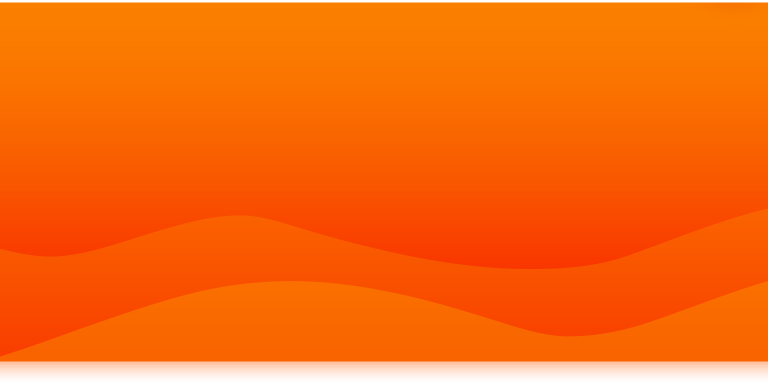
Write a Shadertoy shader that draws this background.

```glsl
const vec3 WHITE       = vec3(1.0);
const vec3 PEACH       = vec3(1.0, 0.74, 0.59);
const vec3 SKY_TOP     = vec3(0.98, 0.50, 0.0);
const vec3 SKY_LOW     = vec3(0.975, 0.21, 0.0);
const vec3 MIDDLE_HIGH = vec3(0.98, 0.385, 0.0);
const vec3 MIDDLE_LOW  = vec3(0.975, 0.24, 0.0);
const vec3 FRONT_HIGH  = vec3(0.98, 0.44, 0.0);
const vec3 FRONT_LOW   = vec3(0.975, 0.385, 0.0);
const vec3 CORNER_TINT = vec3(0.97, 0.42, 0.0);

const float PANEL_TOP    = 0.9935;
const float PANEL_BOTTOM = 0.0586;
const float SKY_LOW_Y    = 0.30;
const float SKY_CURVE    = 1.5;
const vec2 CORNER_CENTRE = vec2(0.957, 0.995);
const vec2 CORNER_SIZE   = vec2(0.04, 0.03);

// Wave knots: position x, height y, slope
const int KNOTS = 9;
const vec3 MIDDLE_WAVE[KNOTS] = vec3[KNOTS](
    vec3(0.0, 0.352, -0.48), vec3(0.065, 0.332, 0.0),
    vec3(0.195, 0.392, 0.60), vec3(0.3125, 0.439, 0.0),
    vec3(0.391, 0.406, -0.62), vec3(0.521, 0.3385, -0.43),
    vec3(0.690, 0.2995, 0.0), vec3(0.820, 0.336, 0.72),
    vec3(1.0, 0.457, 0.48));
const vec3 FRONT_WAVE[KNOTS] = vec3[KNOTS](
    vec3(0.0, 0.0716, 0.62), vec3(0.130, 0.1615, 0.69),
    vec3(0.260, 0.241, 0.46), vec3(0.380, 0.268, 0.0),
    vec3(0.521, 0.234, -0.43), vec3(0.651, 0.1615, -0.62),
    vec3(0.740, 0.124, 0.0), vec3(0.846, 0.1615, 0.68),
    vec3(1.0, 0.268, 0.58));

// Cubic Hermite curve through the knots
float waveHeight(vec3 knots[KNOTS], float x) {
    float height = knots[0].y;
    for (int i = 0; i < KNOTS - 1; i++) {
        vec3 a = knots[i];
        vec3 b = knots[i + 1];
        if (x >= a.x) {
            float span = b.x - a.x;
            float t = clamp((x - a.x) / span, 0.0, 1.0);
            float s = 1.0 - t;
            height = mix(a.y, b.y, t * t * (3.0 - 2.0 * t))
                   + span * t * s * (a.z * s - b.z * t);
        }
    }
    return height;
}

// Antialiased coverage, full where y lies below the edge
float below(float edge, float y) {
    return clamp((edge - y) * iResolution.y + 0.5, 0.0, 1.0);
}

vec3 verticalGradient(vec3 low, vec3 high, float lowY, float highY, float y) {
    return mix(low, high, clamp((y - lowY) / (highY - lowY), 0.0, 1.0));
}

void mainImage(out vec4 fragColor, in vec2 fragCoord) {
    vec2 uv = fragCoord / iResolution.xy;

    // Sky, with a faint tint in the upper right corner
    float depth = clamp((PANEL_TOP - uv.y) / (PANEL_TOP - SKY_LOW_Y), 0.0, 1.0);
    vec3 color = mix(SKY_TOP, SKY_LOW, pow(depth, SKY_CURVE));
    vec2 corner = (uv - CORNER_CENTRE) / CORNER_SIZE;
    color = mix(color, CORNER_TINT, 0.5 * exp(-dot(corner, corner)));

    // Waves, back to front
    vec3 middle = verticalGradient(MIDDLE_LOW, MIDDLE_HIGH, 0.075, 0.44, uv.y);
    color = mix(color, middle, below(waveHeight(MIDDLE_WAVE, uv.x), uv.y));
    vec3 front = verticalGradient(FRONT_LOW, FRONT_HIGH, PANEL_BOTTOM, 0.27, uv.y);
    color = mix(color, front, below(waveHeight(FRONT_WAVE, uv.x), uv.y));

    // White margin above and soft glow beneath the panel
    color = mix(WHITE, color, below(PANEL_TOP, uv.y));
    float fade = clamp((PANEL_BOTTOM - uv.y) / PANEL_BOTTOM, 0.0, 1.0);
    vec3 glow = mix(WHITE, PEACH, pow(1.0 - fade, 1.6));
    color = mix(color, glow, below(PANEL_BOTTOM, uv.y));

    fragColor = vec4(color, 1.0);
}
```
